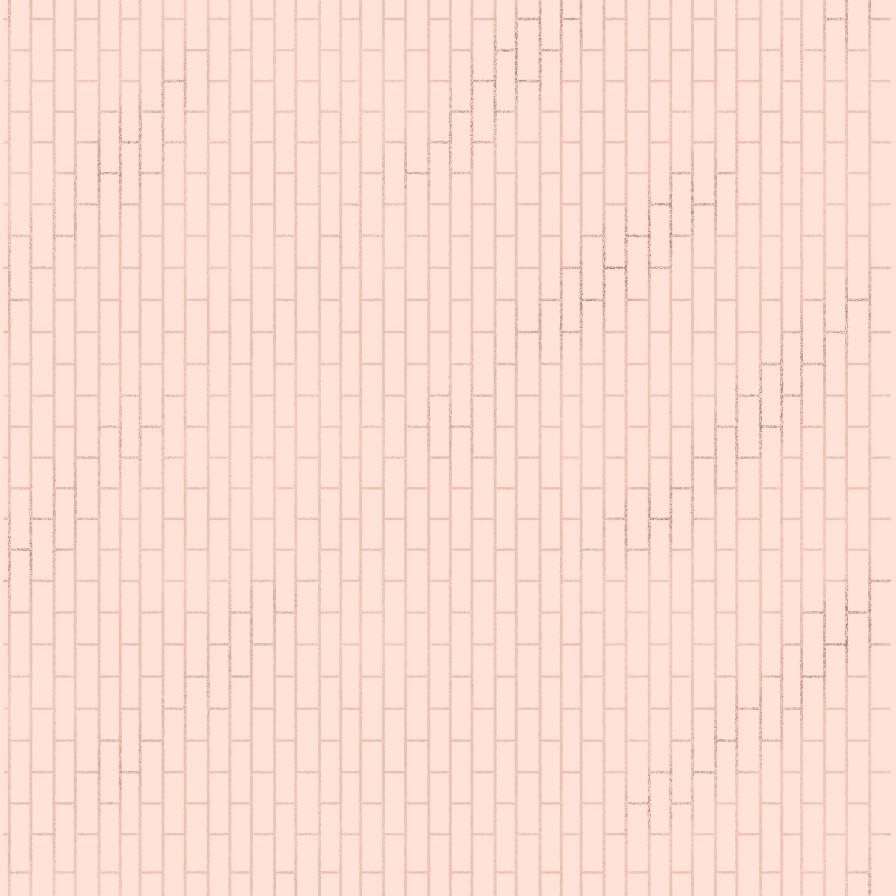
Write a Shadertoy shader that draws this pattern.

```glsl
// Tall blush bricks in staggered columns, ruled with grainy rose foil that tarnishes in sparse diagonal patches.

const vec3  BLUSH = vec3(1.00, 0.89, 0.85);        // brick faces
const vec3  FOIL_LIGHT = vec3(0.97, 0.82, 0.77);
const vec3  FOIL_DEEP = vec3(0.94, 0.77, 0.71);
const vec3  TARNISH = vec3(0.50, 0.38, 0.34);

const float UNIT = 1.0 / 768.0;                    // fine measure, as a fraction of the canvas
const float COLUMN_PITCH = 18.9 * UNIT;
const float FIRST_COLUMN = 8.0 * UNIT;
const float LAST_LINE = 39.0;                      // index of the rightmost upright
const float HALF_BRICK = 26.9 * UNIT;              // stagger between neighbouring columns
const float FIRST_COURSE = 15.0 * UNIT;            // measured from the top
const float COURSE_DRIFT = 1.3 * UNIT;
const float LAST_COURSE = 27.0;
const float LAST_COURSE_DROP = 6.5 * UNIT;
const vec2  COURSE_SPAN = vec2(3.0, 763.5) * UNIT; // left and right ends of the courses
const float UPRIGHT_HALF_WIDTH = 1.25 * UNIT;
const float COURSE_HALF_WIDTH = 1.1 * UNIT;
const float EDGE_ROUGHNESS = 0.6 * UNIT;
const float GRAIN_SCALE = 760.0;
const float SPECKLE = 0.05;                        // darkening of clean foil
const float TARNISH_STRENGTH = 0.6;
const float BAND_PERIOD = 0.332;                   // spacing of the tarnished diagonals
const float BAND_PHASE = 0.3125;
const float TAU = 6.2831853;

// Uneven spacing of the uprights, in column pitches.
const float UPRIGHT_DRIFT[10] = float[10](
    0.0, -0.02, 0.03, -0.01, 0.07, 0.03, -0.07, -0.03, -0.03, 0.02);

float hash(vec2 p) {
    vec3 q = fract(p.xyx * 0.1031);
    q += dot(q, q.yzx + 33.33);
    return fract((q.x + q.y) * q.z);
}

float noise(vec2 p) {
    vec2 cell = floor(p), f = fract(p);
    f = f * f * (3.0 - 2.0 * f);
    return mix(mix(hash(cell), hash(cell + vec2(1, 0)), f.x),
               mix(hash(cell + vec2(0, 1)), hash(cell + vec2(1, 1)), f.x), f.y);
}

float uprightX(float i) {
    int slot = int(mod(i, 10.0));
    return FIRST_COLUMN + COLUMN_PITCH * (i + UPRIGHT_DRIFT[slot]);
}

float courseY(float k) {
    float drop = step(LAST_COURSE, k) * LAST_COURSE_DROP;
    return FIRST_COURSE + HALF_BRICK * k + COURSE_DRIFT * cos(TAU * k / 12.0) + drop;
}

// Antialiased coverage for a signed distance.
float cover(float d, float pixel) {
    return clamp(0.5 - d / pixel, 0.0, 1.0);
}

// Strength of the tarnish: a few noisy patches strung along diagonal bands.
float tarnishAt(vec2 p) {
    float band = 0.5 + 0.5 * cos(TAU * (p.x + p.y - BAND_PHASE) / BAND_PERIOD);
    float patches = noise(p * 7.0 + 4.0) * 0.75 + noise(p * 21.0 + 11.0) * 0.25;
    float rightward = mix(0.7, 1.0, smoothstep(0.0, 0.9, p.x));
    return smoothstep(0.36, 0.95, band * (0.1 + patches)) * rightward;
}

void mainImage(out vec4 fragColor, in vec2 fragCoord) {
    float pixel = 1.0 / iResolution.y;
    vec2 p = fragCoord * pixel;
    p.y = 1.0 - p.y;                               // measure downward from the top

    // Foil grain and its ragged outline
    float grain = noise(p * GRAIN_SCALE);
    float tarnish = tarnishAt(p);
    float rough = (grain - 0.5) * EDGE_ROUGHNESS;

    // Uprights
    float line = round((p.x - FIRST_COLUMN) / COLUMN_PITCH);
    float lineX = uprightX(line);
    float upright = cover(abs(p.x - lineX) - UPRIGHT_HALF_WIDTH + rough, pixel);
    upright *= step(0.0, line) * step(line, LAST_LINE);

    // Courses, staggered by half a brick in every other column
    float column = p.x < lineX ? line - 1.0 : line;
    float parity = mod(column + 1.0, 2.0);
    float k = 2.0 * round(((p.y - FIRST_COURSE) / HALF_BRICK - parity) * 0.5) + parity;
    float course = cover(abs(p.y - courseY(k)) - COURSE_HALF_WIDTH + rough, pixel);
    course *= step(k, LAST_COURSE);
    course *= cover(max(COURSE_SPAN.x - p.x, p.x - COURSE_SPAN.y), pixel);

    // Foil colour: soft sheen, faint speckle, darker specks where tarnished
    float sheen = 0.6 * noise(p * 14.0 + 30.0) + 0.4 * grain;
    vec3 foil = mix(FOIL_DEEP, FOIL_LIGHT, smoothstep(0.35, 0.8, sheen) * 0.8);
    float specks = smoothstep(0.25, 0.85, noise(p * GRAIN_SCALE + 71.0));
    foil = mix(foil, TARNISH, specks * (SPECKLE + TARNISH_STRENGTH * tarnish));

    fragColor = vec4(mix(BLUSH, foil, max(upright, course)), 1.0);
}
```
